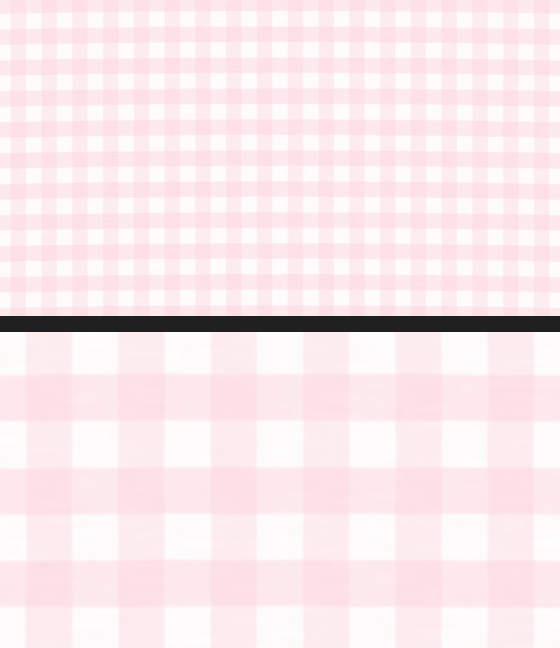
Top, the full canvas; bottom, a detail of the centre.
This pattern is drawn by a Shadertoy shader. Its source:

```glsl
const vec2 PERIOD = vec2(0.0974, 0.0980);    // repeat size, in canvas heights
const float ROW_ORIGIN = 0.5486;             // middle of a pale row
const float BAND_WIDTH = 0.5;                // share of each repeat
const float EDGE_SOFTNESS = 0.025;           // in repeats
const float BOW = 0.0115;                    // sag of the rows toward the sides
const float WOBBLE = 0.0014;
const float THREAD_DEPTH = 0.014;
const float FADE_DEPTH = 0.14;
const vec2 WEFT_SCALE = vec2(22.0, 125.0);
const vec2 WARP_SCALE = vec2(120.0, 18.0);
const vec3 CLOTH = vec3(0.993, 0.986, 0.984);
const vec3 COLUMN_PINK = vec3(0.993, 0.926, 0.937);
const vec3 ROW_PINK = vec3(0.993, 0.914, 0.926);
const vec3 CROSS_PINK = vec3(0.992, 0.880, 0.902);

vec2 hashGradient(vec2 cell) {
    vec3 p = fract(cell.xyx * vec3(0.1031, 0.1030, 0.0973));
    p += dot(p, p.yzx + 33.33);
    return 2.0 * fract((p.xx + p.yz) * p.zy) - 1.0;
}

float gradientNoise(vec2 p) {
    vec2 i = floor(p), f = p - i;
    vec2 u = f * f * f * (f * (f * 6.0 - 15.0) + 10.0);
    vec2 e = vec2(1.0, 0.0);
    float a = dot(hashGradient(i), f);
    float b = dot(hashGradient(i + e.xy), f - e.xy);
    float c = dot(hashGradient(i + e.yx), f - e.yx);
    float d = dot(hashGradient(i + e.xx), f - e.xx);
    return mix(mix(a, b, u.x), mix(c, d, u.x), u.y);
}

// Coverage of evenly spaced bands, centred on half repeats
vec2 bands(vec2 t, vec2 pixel) {
    vec2 d = abs(fract(t) - 0.5) - 0.5 * BAND_WIDTH;
    vec2 soft = max(vec2(EDGE_SOFTNESS), pixel);
    return 1.0 - smoothstep(-soft, soft, d);
}

void mainImage(out vec4 fragColor, in vec2 fragCoord) {
    vec2 p = fragCoord / iResolution.y;
    p.x -= 0.5 * iResolution.x / iResolution.y;

    // Slack in the cloth: bowed rows and slightly uneven edges
    vec2 q = p - vec2(0.0, ROW_ORIGIN);
    q.y += BOW * p.x * p.x;
    q += WOBBLE * vec2(gradientNoise(p * vec2(9.0, 14.0) + 40.0),
                       gradientNoise(p * vec2(14.0, 9.0) + 70.0));
    vec2 ink = bands(q / PERIOD, 1.0 / (iResolution.y * PERIOD));

    // Uneven dye
    ink *= 1.0 + FADE_DEPTH * vec2(gradientNoise(p * 7.0 + 20.0),
                                   gradientNoise(p * 8.0 + 90.0));
    vec3 color = mix(mix(CLOTH, COLUMN_PINK, ink.x),
                     mix(ROW_PINK, CROSS_PINK, ink.x), ink.y);

    // Woven threads, strongest along the rows
    float thread = gradientNoise(p * WEFT_SCALE + 200.0)
                 + 0.5 * gradientNoise(p * WARP_SCALE + 300.0);
    color += THREAD_DEPTH * thread * vec3(0.4, 1.0, 0.9);

    fragColor = vec4(clamp(color, 0.0, 1.0), 1.0);
}
```
